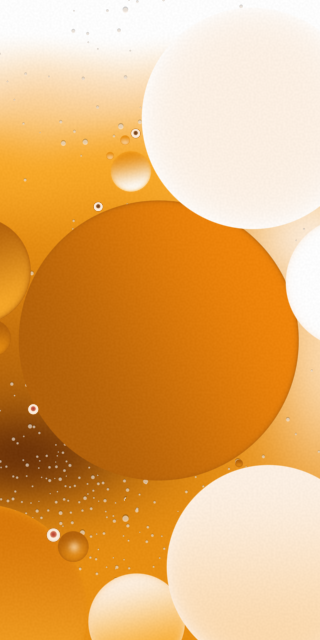
Write a WebGL 1 fragment shader that draws this background.

```glsl
precision highp float;
// Macro view of oil drops on water: a white-to-amber backdrop with a brown
// shadow, a scatter of tiny bubbles, then large shaded discs layered on top.
// Each disc is a distance function with a linear gradient and a soft rim.
uniform vec2 u_resolution;

const vec3 WHITE  = vec3(0.99, 0.99, 0.99);
const vec3 CREAM  = vec3(0.985, 0.935, 0.885);
const vec3 PEACH  = vec3(0.98, 0.84, 0.66);
const vec3 GOLD   = vec3(0.97, 0.66, 0.16);
const vec3 AMBER  = vec3(0.91, 0.56, 0.07);
const vec3 ORANGE = vec3(0.92, 0.51, 0.04);
const vec3 OCHRE  = vec3(0.70, 0.38, 0.04);
const vec3 BROWN  = vec3(0.40, 0.18, 0.03);
const vec3 RED    = vec3(0.72, 0.22, 0.16);
const vec2 UP = vec2(0.0, 1.0);
const float GRAIN = 0.018;
const float SPECK_RADIUS = 0.11;   // share of a speck cell
const int SPECK_LAYERS = 3;

float pixel;                       // edge softness in canvas units

float hash(vec2 p) {
  vec3 q = fract(vec3(p.xyx) * 0.1031);
  q += dot(q, q.yzx + 33.33);
  return fract((q.x + q.y) * q.z);
}

float corner(vec2 cell, vec2 offset) {
  float a = 6.2832 * hash(cell);
  return dot(vec2(cos(a), sin(a)), offset);
}

float gradientNoise(vec2 p) {
  vec2 i = floor(p), f = fract(p);
  vec2 u = f * f * f * (f * (f * 6.0 - 15.0) + 10.0);
  vec2 e = vec2(1.0, 0.0);
  return mix(mix(corner(i, f), corner(i + e.xy, f - e.xy), u.x),
             mix(corner(i + e.yx, f - e.yx), corner(i + e.xx, f - e.xx), u.x), u.y);
}

// Soft elliptical patch, 1 at its centre
float glow(vec2 p, vec2 centre, vec2 size) {
  vec2 q = (p - centre) / size;
  return exp(-dot(q, q));
}

vec3 backdrop(vec2 p) {
  float y = p.y + 0.03 * gradientNoise(p * 4.0);
  vec3 col = mix(AMBER, GOLD, smoothstep(1.2, 1.5, y));
  col = mix(col, PEACH, smoothstep(1.46, 1.74, y));
  col = mix(col, WHITE, smoothstep(1.68, 1.90, y));
  col = mix(col, OCHRE, 0.75 * glow(p, vec2(0.0, 0.86), vec2(0.30, 0.26)));
  col = mix(col, BROWN, 0.92 * glow(p, vec2(0.06, 0.58), vec2(0.36, 0.17)));
  col = mix(col, PEACH, glow(p, vec2(1.04, 0.88), vec2(0.22, 0.40)));
  return mix(col, CREAM, 0.9 * glow(p, vec2(0.98, 1.26), vec2(0.26, 0.20)));
}

// Tiny bubbles, dense over the brown shadow and sparse elsewhere
vec3 specks(vec3 col, vec2 p) {
  float density = 0.05 + 0.42 * glow(p, vec2(0.27, 0.48), vec2(0.28, 0.20));
  for (int i = 0; i < SPECK_LAYERS; i++) {
    float scale = 17.0 + 11.0 * float(i);
    vec2 g = p * scale + 7.3 * float(i);
    vec2 id = floor(g);
    vec2 q = fract(g) - 0.25 - 0.5 * vec2(hash(id + 3.1), hash(id + 8.7));
    float r = SPECK_RADIUS * (0.5 + hash(id + 5.3));
    float soft = pixel * scale;
    float on = step(hash(id), density);
    float shade = 1.0 - smoothstep(r - soft, r + soft, length(q - vec2(0.0, 0.4 * r)));
    float light = 1.0 - smoothstep(r - soft, r + soft, length(q));
    col = mix(col, col * 0.62, on * shade * 0.6);
    col = mix(col, CREAM, on * light * 0.65);
  }
  return col;
}

// Disc shaded from low to high along an axis, fading to a rim colour
void disc(inout vec3 col, vec2 p, vec2 centre, float r, vec3 low, vec3 high,
          vec2 axis, vec3 rim, float rimWidth) {
  vec2 q = p - centre;
  float d = length(q) - r;
  vec3 fill = mix(low, high, smoothstep(-1.0, 1.0, dot(q, axis) / r));
  fill = mix(fill, rim, 0.8 * exp(min(d, 0.0) / rimWidth));
  col = mix(col, fill, 1.0 - smoothstep(-pixel, pixel, d));
}

// Small pale ring around a coloured core
void bead(inout vec3 col, vec2 p, vec2 centre, float r, vec3 core) {
  disc(col, p, centre, r, CREAM, CREAM, UP, OCHRE, 0.08 * r);
  disc(col, p, centre + vec2(0.0, 0.1 * r), 0.5 * r, core, core, UP, PEACH, 0.2 * r);
}

void main() {
  vec2 p = gl_FragCoord.xy / u_resolution * vec2(1.0, 2.0);
  pixel = 0.9 / u_resolution.x;
  vec3 col = specks(backdrop(p), p);

  // Amber drops
  disc(col, p, vec2(-0.072, 1.154), 0.168, GOLD, OCHRE, vec2(-0.3, 0.95), OCHRE, 0.008);
  disc(col, p, vec2(-0.023, 0.943), 0.057, AMBER, OCHRE, UP, OCHRE, 0.008);
  disc(col, p, vec2(-0.065, 0.086), 0.339, GOLD, ORANGE * 0.92, UP, AMBER, 0.012);
  disc(col, p, vec2(0.496, 0.936), 0.4375, OCHRE, ORANGE * 1.02, vec2(0.87, 0.49), OCHRE, 0.006);

  // Pale drops
  disc(col, p, vec2(0.789, 1.630), 0.346, CREAM, CREAM, UP, WHITE, 0.055);
  disc(col, p, vec2(1.098, 1.117), 0.205, WHITE, WHITE, UP, CREAM, 0.010);
  disc(col, p, vec2(0.427, 0.057), 0.151, GOLD, CREAM, vec2(-0.25, 0.97), PEACH, 0.010);
  disc(col, p, vec2(0.839, 0.229), 0.318, PEACH, CREAM, UP, CREAM, 0.030);

  // Small drops
  disc(col, p, vec2(0.409, 1.464), 0.064, WHITE, AMBER, vec2(-0.2, 0.98), GOLD, 0.005);
  disc(col, p, vec2(0.229, 0.292), 0.048, AMBER, OCHRE, vec2(-0.3, 0.95), OCHRE, 0.010);
  col = mix(col, PEACH, 0.7 * glow(p, vec2(0.232, 0.290), vec2(0.017)));
  disc(col, p, vec2(0.391, 1.562), 0.015, PEACH, AMBER, UP, AMBER, 0.004);
  disc(col, p, vec2(0.344, 1.513), 0.012, PEACH, AMBER, UP, AMBER, 0.004);
  disc(col, p, vec2(0.747, 0.552), 0.012, AMBER, OCHRE, UP, OCHRE, 0.004);
  bead(col, p, vec2(0.104, 0.721), 0.017, RED);
  bead(col, p, vec2(0.167, 0.328), 0.022, RED);
  bead(col, p, vec2(0.307, 1.354), 0.015, BROWN);
  bead(col, p, vec2(0.424, 1.583), 0.015, BROWN);

  col += GRAIN * gradientNoise(p * 130.0);
  gl_FragColor = vec4(clamp(col, 0.0, 1.0), 1.0);
}
```
